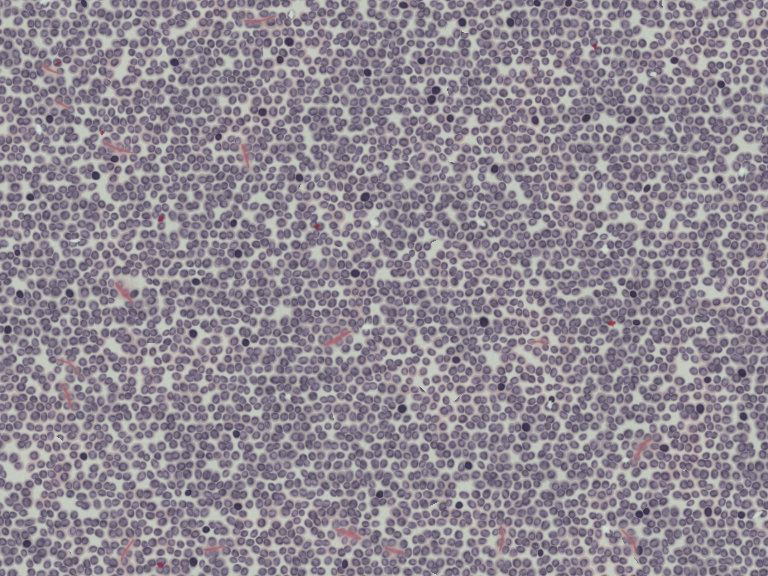
Give the GLSL for this texture, as a WebGL 1 fragment shader.

```glsl
precision highp float;
// Stained tissue section: densely packed violet nuclei, pale gaps and sparse red strands.

uniform vec2 u_resolution;

const float CELLS_PER_HEIGHT = 60.0;
const float TAU = 6.2832;

const vec3 CYTOPLASM = vec3(0.615, 0.58, 0.605);
const vec3 PALE_GAP = vec3(0.765, 0.79, 0.75);
const vec3 PINK_STROMA = vec3(0.68, 0.60, 0.61);
const vec3 NUCLEUS_CORE = vec3(0.535, 0.50, 0.565);
const vec3 NUCLEUS_RIM = vec3(0.35, 0.315, 0.415);
const vec3 DENSE_NUCLEUS = vec3(0.17, 0.15, 0.26);
const vec3 RED_STRAND = vec3(0.67, 0.37, 0.42);
const vec3 RED_CLOT = vec3(0.56, 0.13, 0.22);
const vec3 EMPTY_HOLE = vec3(0.83, 0.88, 0.83);

vec3 hash3(vec2 id, float seed) {
  vec3 h = fract(vec3(id.xyx + seed) * vec3(0.1031, 0.1030, 0.0973));
  h += dot(h, h.yxz + 33.33);
  return fract((h.xxy + h.yzz) * h.zyx);
}

mat2 rotation(float angle) {
  float c = cos(angle), s = sin(angle);
  return mat2(c, -s, s, c);
}

float cornerGradient(vec2 corner, vec2 offset) {
  float angle = TAU * hash3(corner, 7.3).x;
  return dot(vec2(cos(angle), sin(angle)), offset);
}

float gradientNoise(vec2 p) {
  vec2 i = floor(p), f = fract(p);
  vec2 u = f * f * f * (f * (f * 6.0 - 15.0) + 10.0);
  vec2 e = vec2(1.0, 0.0);
  float low = mix(cornerGradient(i, f), cornerGradient(i + e, f - e), u.x);
  float high = mix(cornerGradient(i + e.yx, f - e.yx), cornerGradient(i + 1.0, f - 1.0), u.x);
  return mix(low, high, u.y);
}

// Nearest nucleus: x = distance relative to its radius, y and z = random traits.
vec3 nearestNucleus(vec2 p, float missing) {
  vec3 nearest = vec3(4.0, 0.0, 0.0);
  for (int j = -1; j <= 1; j++) {
    float row = floor(p.y) + float(j);
    float shift = 0.5 * mod(row, 2.0);
    for (int i = -1; i <= 1; i++) {
      vec2 id = vec2(floor(p.x - shift) + float(i), row);
      vec3 place = hash3(id, 1.7);
      vec3 trait = hash3(id, 51.9);
      vec2 center = id + vec2(shift, 0.0) + 0.5 + 0.54 * (place.xy - 0.5);
      vec2 offset = rotation(TAU * place.z) * (p - center);
      offset.y *= 1.0 + 0.25 * trait.x;
      float radius = mix(0.38, 0.48, trait.y);
      float d = length(offset) / radius;
      if (trait.z > missing && d < nearest.x) nearest = vec3(d, trait.xz);
    }
  }
  return nearest;
}

// Coverage of tapered strokes scattered on a jittered grid; sizes in canvas heights.
float scatteredStrokes(vec2 p, float density, float chance, float halfLength, float width, float seed) {
  float coverage = 0.0;
  vec2 cell = floor(p * density);
  for (int j = -1; j <= 1; j++) {
    for (int i = -1; i <= 1; i++) {
      vec2 id = cell + vec2(float(i), float(j));
      vec3 place = hash3(id, seed);
      vec3 trait = hash3(id, seed + 23.1);
      vec2 offset = rotation(TAU * place.z) * (p - (id + place.xy) / density);
      float reach = halfLength * mix(0.5, 1.4, trait.y);
      float along = clamp(offset.x, -reach, reach);
      float thickness = width * mix(0.6, 1.2, trait.z) * (1.0 - 0.5 * abs(along) / reach);
      float d = length(offset - vec2(along, 0.0));
      float stroke = 1.0 - smoothstep(0.2 * thickness, 1.6 * thickness, d);
      coverage = max(coverage, stroke * step(trait.x, chance));
    }
  }
  return coverage;
}

vec3 shadeNucleus(vec3 nucleus, float chromatin) {
  float rim = smoothstep(0.25, 0.85, nucleus.x);
  vec3 color = mix(NUCLEUS_CORE, NUCLEUS_RIM, clamp(0.2 + 0.5 * rim + chromatin, 0.0, 1.0));
  color += 0.09 * (nucleus.y - 0.5);
  return mix(color, DENSE_NUCLEUS, 0.75 * step(0.982, nucleus.z));
}

void main() {
  vec2 p = gl_FragCoord.xy / u_resolution.y;
  vec2 bend = vec2(gradientNoise(p * 22.0), gradientNoise(p * 22.0 + 41.0));
  vec2 tissue = p + 0.012 * bend;
  vec2 cells = (p + 0.005 * bend) * CELLS_PER_HEIGHT;
  float region = gradientNoise(p * 7.0 + 13.0);
  float patches = gradientNoise(cells * 0.55);

  // Cytoplasm and the pale gaps between cells
  vec3 nucleus = nearestNucleus(cells, 0.04 + 0.06 * max(region, 0.0));
  float openness = nucleus.x + 0.6 * patches + 0.1 * region;
  vec3 color = mix(CYTOPLASM, PINK_STROMA, smoothstep(-0.1, 0.5, region - 0.4 * patches));
  color = mix(color, PALE_GAP, smoothstep(0.95, 1.85, openness));

  // Connective tissue and holes below the nuclei
  float stroma = scatteredStrokes(tissue, 6.0, 0.35, 0.02, 0.014, 3.0);
  float holes = scatteredStrokes(tissue, 6.0, 0.26, 0.004, 0.008, 61.0);
  color = mix(color, PINK_STROMA, 0.6 * stroma);

  // Nuclei with grainy chromatin and soft outlines
  float chromatin = 0.95 * gradientNoise(cells * 2.2);
  float body = 1.0 - smoothstep(0.68, 1.3, nucleus.x + 0.12 * gradientNoise(cells * 1.7 + 9.0));
  color = mix(color, shadeNucleus(nucleus, chromatin), body * (1.0 - 0.45 * stroma));

  // Holes, vessels and clots on top
  color = mix(color, EMPTY_HOLE, 0.9 * holes);
  color = mix(color, RED_STRAND, 0.75 * scatteredStrokes(tissue, 6.0, 0.35, 0.018, 0.0035, 3.0));
  color = mix(color, RED_CLOT, 0.8 * scatteredStrokes(tissue, 6.0, 0.13, 0.004, 0.005, 87.0));

  // Uneven stain and fine grain
  color += 0.02 * region + 0.025 * gradientNoise(p * 190.0);
  gl_FragColor = vec4(color, 1.0);
}
```
